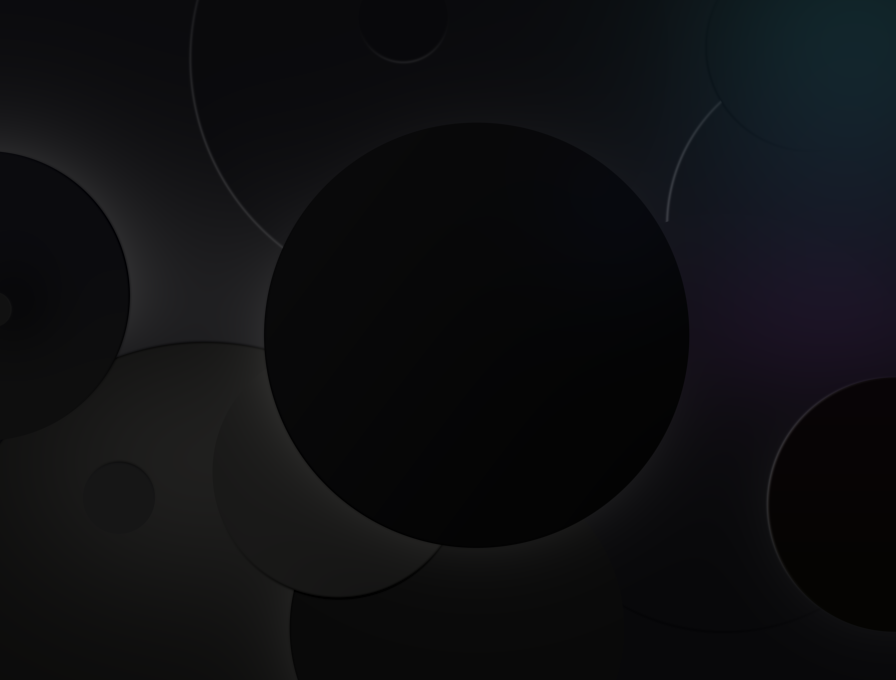
Give the GLSL for this background, as a Shadertoy shader.

```glsl
// Dark overlapping discs with soft halos and thin rims, tinted teal to plum at right.
// Each layer is a circle distance: its halo lights what lies behind, then the
// fill covers it and a directional rim catches light. Units: canvas height = 1.

// Discs: centre x, centre y, radius
const vec3 MAIN        = vec3(0.701, 0.507, 0.3127);
const vec3 LEFT        = vec3(-0.022, 0.565, 0.213);
const vec3 LOWER_RIGHT = vec3(1.316, 0.258, 0.187);
const vec3 TOP_SMALL   = vec3(0.593, 0.974, 0.0655);
const vec3 LEFT_SMALL  = vec3(0.175, 0.268, 0.053);
const vec3 LEFT_CORE   = vec3(-0.009, 0.545, 0.026);
const vec3 MID_LEFT    = vec3(0.498, 0.306, 0.1855);
const vec3 BOTTOM      = vec3(0.672, 0.076, 0.246);
const vec3 LOWER_LEFT  = vec3(0.301, 0.119, 0.378);
const vec3 UPPER_ARC   = vec3(0.632, 0.914, 0.352);
const vec3 RIGHT_ARC   = vec3(1.230, 0.668, 0.249);
const vec3 TEAL_DISC   = vec3(1.191, 0.931, 0.153);
const vec3 PLUM_DISC   = vec3(1.065, 0.378, 0.3076);

// Colours and line width
const vec3 INK   = vec3(0.040, 0.040, 0.050);
const vec3 TEAL  = vec3(0.025, 0.095, 0.100);
const vec3 BLUE  = vec3(0.035, 0.055, 0.085);
const vec3 PLUM  = vec3(0.055, 0.018, 0.065);
const vec3 WARM  = vec3(1.0, 0.99, 0.96);
const float RIM_WIDTH = 0.0022;

// Soft round spot of light
float spot(vec2 p, vec2 centre, vec2 size) {
    vec2 q = (p - centre) / size;
    return exp(-dot(q, q));
}

// Coloured light on the right side
vec3 tint(vec2 p) {
    return TEAL * spot(p, vec2(1.26, 0.98), vec2(0.27, 0.20))
         + BLUE * spot(p, vec2(1.24, 0.73), vec2(0.31, 0.20))
         + PLUM * spot(p, vec2(1.21, 0.52), vec2(0.26, 0.14));
}

// Halo outside a disc, strongest toward dir
float halo(vec2 p, vec3 disc, vec2 dir, float spread) {
    vec2 v = p - disc.xy;
    float d = max(length(v) - disc.z, 0.0);
    float facing = dot(v / max(length(v), 1e-4), normalize(dir));
    return exp(-d / spread) * smoothstep(-0.5, 0.6, facing);
}

// Opaque disc with a rim; a negative rim value darkens the edge
void cover(inout vec3 col, vec2 p, vec3 disc, vec3 fill, float rim, vec2 dir) {
    vec2 v = p - disc.xy;
    float d = length(v) - disc.z;
    float aa = 0.8 / iResolution.y;
    col = mix(col, fill, 1.0 - smoothstep(-aa, aa, d));
    float facing = max(dot(v / max(length(v), 1e-4), normalize(dir)), 0.0);
    float line = d / max(RIM_WIDTH, aa);
    col = max(col + rim * facing * facing * exp(-line * line), 0.0);
}

void mainImage(out vec4 fragColor, in vec2 fragCoord) {
    vec2 p = fragCoord / iResolution.y;
    vec3 light = tint(p);

    // Backdrop
    vec3 col = INK * mix(0.75, 1.0, smoothstep(0.0, 0.5, p.y)) + light;
    col += 0.055 * WARM * spot(p, vec2(0.34, 0.53), vec2(0.20, 0.22));
    col += 0.115 * WARM * halo(p, LEFT, vec2(0.45, 0.9), 0.065);

    // Large rear discs
    vec3 arcFill = INK * 0.95 + light
                 + 0.025 * spot(p, vec2(0.38, 0.62), vec2(0.13, 0.16));
    cover(col, p, UPPER_ARC, arcFill, 0.10, vec2(-0.9, -0.45));
    cover(col, p, RIGHT_ARC, INK * 0.9 + light, 0.14, vec2(-1.0, 0.05));
    cover(col, p, TEAL_DISC, INK * 0.85 + light * 1.03, -0.018, vec2(-0.9, -0.5));
    vec3 plumFill = INK * mix(0.75, 0.95, smoothstep(0.1, 0.5, p.y)) + light;
    cover(col, p, PLUM_DISC, plumFill, -0.012, vec2(-0.2, -1.0));

    // Lower left group
    float lit = spot(p, vec2(0.27, 0.32), vec2(0.27, 0.22));
    vec3 lowerFill = (0.043 + 0.075 * lit) * WARM;
    cover(col, p, LOWER_LEFT, lowerFill, -0.05, vec2(0.1, 1.0));
    col += 0.06 * WARM * halo(p, BOTTOM, vec2(-1.0, 0.2), 0.05);
    cover(col, p, BOTTOM, vec3(0.036), -0.02, vec2(-1.0, 0.3));
    float midShade = mix(0.095, 0.075, smoothstep(0.35, 0.60, p.x));
    cover(col, p, MID_LEFT, midShade * WARM, -0.07, vec2(0.2, -1.0));

    // Main disc
    col += 0.060 * WARM * halo(p, MAIN, vec2(-0.3, -1.0), 0.040);
    col += 0.030 * WARM * halo(p, MAIN, vec2(-0.4, 1.0), 0.055);
    vec3 mainFill = mix(vec3(0.013), vec3(0.036, 0.036, 0.040),
                        smoothstep(-0.35, 0.4, dot(p - MAIN.xy, vec2(-0.8, 0.6))));
    mainFill += vec3(0.008, 0.014, 0.034) * spot(p, vec2(0.93, 0.69), vec2(0.15));
    cover(col, p, MAIN, mainFill, -0.03, vec2(-0.7, -0.5));

    // Side discs
    vec3 leftFill = mix(vec3(0.055), vec3(0.042, 0.042, 0.056),
                        smoothstep(0.4, 0.7, p.y));
    leftFill -= 0.018 * spot(p, vec2(0.02, 0.55), vec2(0.07));
    cover(col, p, LEFT, leftFill, -0.06, vec2(0.8, 0.3));
    cover(col, p, LEFT_CORE, vec3(0.065), 0.015, vec2(1.0, 0.2));
    col += 0.028 * WARM * halo(p, LOWER_RIGHT, vec2(-0.7, -0.8), 0.035);
    vec3 rightFill = mix(vec3(0.018, 0.016, 0.006), vec3(0.030, 0.014, 0.022),
                         smoothstep(0.08, 0.42, p.y));
    cover(col, p, LOWER_RIGHT, rightFill, 0.13, vec2(-1.0, 0.35));

    // Small discs
    cover(col, p, TOP_SMALL, vec3(0.032, 0.032, 0.042), 0.07, vec2(0.1, -1.0));
    cover(col, p, LEFT_SMALL, vec3(0.085, 0.085, 0.087), -0.03, vec2(0.3, 1.0));

    fragColor = vec4(clamp(col, 0.0, 1.0), 1.0);
}
```
